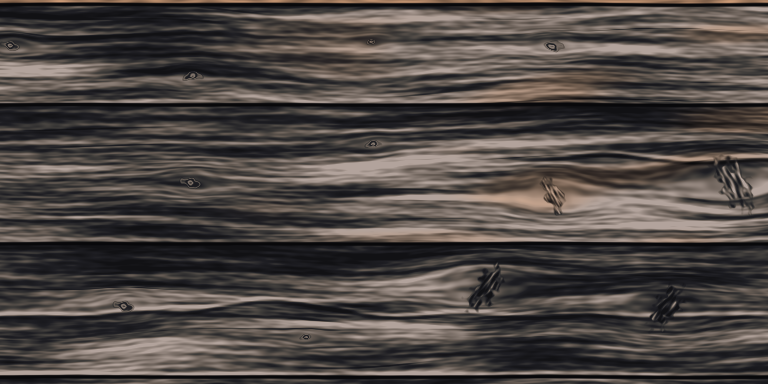
Give the GLSL for this texture, as a Shadertoy shader.

```glsl
// Weathered horizontal timber boards with streaked grain, knots, splits and dark joints.
#define JOINT_WIDTH 0.0045
#define KNOTS_PER_BOARD 4
#define KNOT_STEP 0.235
#define KNOT_SMALL 0.014
#define KNOT_TORN 0.036
#define GRAIN_CONTRAST 1.1
#define RUST_AMOUNT 0.5
#define CHARCOAL vec3(0.12, 0.12, 0.14)
#define UMBER vec3(0.25, 0.24, 0.23)
#define ASH vec3(0.70, 0.64, 0.61)
#define RUST vec3(0.62, 0.47, 0.36)

// Joint heights from the lowest board to the strip at the top
const float JOINTS[6] = float[6](-0.33, 0.018, 0.365, 0.727, 0.988, 1.35);

vec2 gradientAt(vec2 cell) {
    float angle = 6.2832 * fract(sin(dot(cell, vec2(127.1, 311.7))) * 43758.5);
    return vec2(cos(angle), sin(angle));
}

float gradientNoise(vec2 p) {
    vec2 c = floor(p), f = p - c;
    vec2 u = f * f * f * (f * (f * 6.0 - 15.0) + 10.0);
    vec2 e = vec2(1.0, 0.0);
    float low = mix(dot(gradientAt(c), f), dot(gradientAt(c + e), f - e), u.x);
    float high = mix(dot(gradientAt(c + e.yx), f - e.yx), dot(gradientAt(c + 1.0), f - 1.0), u.x);
    return mix(low, high, u.y);
}

float ramp(float a, float b, float x) { return clamp((x - a) / (b - a), 0.0, 1.0); }

float bell(float x, float width) { return exp(-x * x / (width * width)); }

// Bends the grain around each knot; returns knot tone in x and coverage in y
vec2 addKnots(vec2 p, float board, float bottom, float top, inout vec2 grain) {
    vec2 knot = vec2(0.0);
    float start = board < 1.5 ? 0.163 : (board < 2.5 ? 0.25 : 0.015);
    for (int n = 0; n < KNOTS_PER_BOARD; n++) {
        float i = float(n);
        float torn = step(1.5, i) * step(board, 2.5);
        float radius = mix(KNOT_SMALL, KNOT_TORN, torn) * (1.0 + 0.3 * sin(i * 4.0 + board));
        float level = 0.5 + 0.22 * sin(2.1 * i + 3.0 * board);
        vec2 d = p - vec2(2.0 * fract(start + KNOT_STEP * i), mix(bottom, top, level));
        vec2 reach = d / (radius * vec2(4.0, 2.0));
        grain.y -= 0.75 * d.y * exp(-dot(reach, reach));

        // Torn knots lean; small ones lie along the grain
        float lean = torn * (board < 1.5 ? 0.95 : 2.1);
        vec2 axis = vec2(cos(lean), sin(lean));
        vec2 local = vec2(dot(d, axis), dot(d, vec2(-axis.y, axis.x))) / radius;
        float dist = length(local * vec2(0.6, 1.25)) + 0.8 * gradientNoise(d * 55.0 + i);
        float splinter = gradientNoise(local * vec2(1.2, 5.0) + 7.0 * i + board);
        float rings = 0.4 + 0.3 * sin(dist * 11.0);
        float tornTone = (board < 1.5 ? 0.06 : 0.42) + 1.3 * splinter;
        float cover = 1.0 - smoothstep(0.55, 1.05, dist);
        knot = mix(knot, vec2(mix(rings, tornTone, torn), 1.0), cover * 0.9);
    }
    return knot;
}

// Long streaks from broad to fine, with a few pale fibres and dark checks
float grainTone(vec2 g) {
    float tone = 0.38 * gradientNoise(g * vec2(1.0, 13.0));
    tone += 0.46 * gradientNoise(g * vec2(1.7, 38.0) + 11.0);
    tone += 0.42 * gradientNoise(g * vec2(4.0, 85.0) + 23.0);
    tone += 0.22 * gradientNoise(g * vec2(22.0, 130.0) + 37.0);
    tone += 0.22 * smoothstep(0.2, 0.5, gradientNoise(g * vec2(1.3, 30.0) + 51.0));
    float check = abs(gradientNoise(g * vec2(0.9, 22.0) + 63.0));
    float patches = smoothstep(0.0, 0.3, gradientNoise(g * vec2(2.0, 9.0) + 71.0));
    return tone - 0.22 * patches * (1.0 - smoothstep(0.0, 0.07, check));
}

vec3 woodColor(float tone) {
    vec3 color = mix(CHARCOAL * 0.55, CHARCOAL, ramp(-0.12, 0.17, tone));
    color = mix(color, UMBER, ramp(0.17, 0.36, tone));
    color = mix(color, vec3(0.39, 0.35, 0.32), ramp(0.36, 0.49, tone));
    color = mix(color, vec3(0.53, 0.48, 0.45), ramp(0.49, 0.63, tone));
    return mix(color, ASH, ramp(0.63, 0.82, tone));
}

void mainImage(out vec4 fragColor, in vec2 fragCoord) {
    vec2 p = fragCoord / iResolution.y;
    float pixel = 1.0 / iResolution.y;
    float y = p.y + 0.004 * gradientNoise(vec2(p.x * 2.5, 4.0));

    int index = 0;
    for (int i = 1; i < 5; i++) if (y > JOINTS[i]) index = i;
    float board = float(index), bottom = JOINTS[index], top = JOINTS[index + 1];
    float v = (y - bottom) / (top - bottom);

    // Grain with a gentle drift, offset for every board
    vec2 grain = p + vec2(0.0, 0.035 * gradientNoise(p * vec2(1.6, 4.0) + board * 9.0));
    vec2 knot = addKnots(p, board, bottom, top, grain);
    float tone = GRAIN_CONTRAST * grainTone(grain + board * vec2(17.0, 5.0));

    // Broad light and dark areas of each board
    float leftShade = 1.0 - smoothstep(0.3, 1.3, p.x);
    if (index == 3) tone += 0.52 - 0.36 * leftShade * smoothstep(0.1, 0.8, v);
    else if (index == 2) tone += 0.46 - 0.2 * smoothstep(0.6, 0.9, v) - 0.06 * leftShade;
    else tone += 0.27 + 0.22 * bell(v - 0.48, 0.2) * (1.0 - 0.5 * leftShade);

    // Pale split with a dark lower lip, wandering along the two lower boards
    float path = mix(bottom, top, index == 1 ? 0.47 : 0.63) + 0.03 * bell(p.x - 0.7, 0.35);
    float fromSplit = y - path - 0.03 * gradientNoise(vec2(p.x * 3.5, board * 5.0));
    float split = index == 1 ? 0.8 : (index == 2 ? smoothstep(1.25, 1.5, p.x) : 0.0);
    tone += split * (0.4 * bell(fromSplit, 0.006) - 0.4 * bell(fromSplit + 0.01, 0.005));
    tone = mix(tone, knot.x, knot.y);

    // Lit lower edge and shaded upper edge
    float above = y - bottom, below = top - y;
    tone += (index == 1 ? 0.5 : 0.16) * bell(above - 0.009, 0.006) - 0.2 * exp(-below / 0.018);
    vec3 color = woodColor(tone);
    float rustPatch = smoothstep(0.05, 0.4, gradientNoise(grain * vec2(1.8, 12.0) + board * 7.0 + 90.0));
    float rustArea = smoothstep(0.2, 1.6, p.x) * step(1.5, board);
    color = mix(color, RUST * (0.3 + tone), RUST_AMOUNT * rustPatch * rustArea);
    if (index == 4) color = RUST * (1.0 + 0.5 * gradientNoise(p * vec2(16.0, 90.0)));

    // Joint gaps
    float gap = min(above, below);
    color = mix(vec3(0.03, 0.03, 0.04), color, smoothstep(JOINT_WIDTH - pixel, JOINT_WIDTH + pixel, gap));
    fragColor = vec4(clamp(color, 0.0, 1.0), 1.0);
}
```
